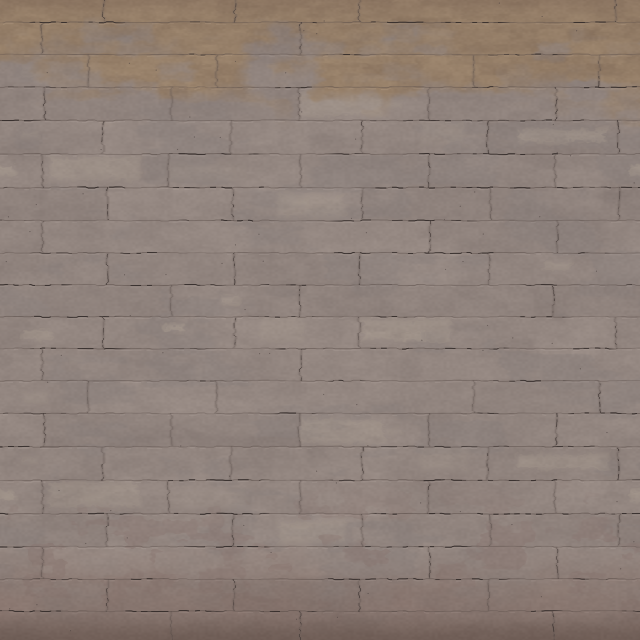
This texture is drawn by a Shadertoy shader. Its source:

```glsl
// Painted wall of long grey bricks with thin broken joints, ochre stain above and brown grime below.

float hash(vec2 p) {
    vec3 q = fract(p.xyx * 0.1031);
    q += dot(q, q.yzx + 33.33);
    return fract((q.x + q.y) * q.z);
}

// Value noise; a small softness gives flat, brush-like blocks.
float noise(vec2 p, float softness) {
    vec2 i = floor(p), f = smoothstep(0.5 - softness, 0.5 + softness, fract(p));
    return mix(mix(hash(i), hash(i + vec2(1, 0)), f.x),
               mix(hash(i + vec2(0, 1)), hash(i + vec2(1, 1)), f.x), f.y);
}

// Overlapping rectangular strokes with ragged edges.
float strokes(vec2 p) {
    p += 0.12 * (vec2(noise(p * 9.0, 0.5), noise(p * 9.0 + 40.0, 0.5)) - 0.5);
    return 0.5 * noise(p, 0.15) + 0.3 * noise(p * 1.9 + 17.3, 0.15) + 0.2 * noise(p * 4.1 + 5.7, 0.25);
}

// Upright joints present in each of the ten repeating courses, one bit per joint.
const int JOINTS[10] = int[10](5, 27, 31, 31, 31, 31, 25, 15, 22, 23);

bool hasJoint(float course, float k) {
    return ((JOINTS[int(course)] >> int(mod(k, 5.0))) & 1) == 1;
}

float line(float d, float halfWidth, float px) {
    return 1.0 - smoothstep(halfWidth - 0.5 * px, halfWidth + 0.5 * px, d);
}

void mainImage(out vec4 fragColor, in vec2 fragCoord) {
    vec2 uv = fragCoord / iResolution.xy;
    float px = 1.0 / iResolution.y, depth = 1.0 - uv.y;

    // Courses: 19.6 down the wall, slightly uneven, repeating every ten
    float rows = depth * 19.62 - 0.715;
    rows -= 0.045 * sin(0.6283 * (rows - 3.8));
    rows += 0.035 * (noise(vec2(uv.x * 70.0, floor(rows + 0.5) * 7.0), 0.2) - 0.5);
    float course = mod(floor(rows), 10.0);
    float inRow = fract(rows);

    // Bricks: five across, staggered by course
    float shift = course == 1.0 ? 0.69 : mod(course, 2.0) < 0.5 ? 0.335 : 0.82;
    float cols = uv.x * 5.0 - shift;
    float nearest = floor(cols + 0.5);
    cols += 0.04 * (hash(vec2(mod(nearest, 5.0), course + 20.0)) - 0.5);
    cols += 0.018 * (noise(vec2(nearest * 9.0, rows * 9.0), 0.25) - 0.5);
    float k = floor(cols);
    for (int i = 0; i < 3; i++) if (!hasJoint(course, k)) k -= 1.0;
    vec2 brick = vec2(mod(k, 5.0), course);
    float inBrick = cols - k;

    // Grey paint: broad strokes, a tone for each brick, fine grain
    float broad = strokes(uv * vec2(9.0, 17.0));
    float fine = strokes(uv * vec2(22.0, 55.0) + 30.0);
    float grain = noise(uv * vec2(220.0, 300.0), 0.5);
    float tone = 0.5 * broad + 0.27 * fine + 0.23 * hash(brick + 3.0);
    vec3 color = mix(vec3(0.515, 0.467, 0.448), vec3(0.622, 0.570, 0.543), tone);
    color = mix(color, vec3(0.53, 0.492, 0.48),
                0.4 * smoothstep(0.53, 0.7, strokes(uv * vec2(7.0, 19.0) + 71.0)));

    // Worn pale patches inside some bricks
    for (int i = 0; i < 2; i++) {
        vec2 seed = brick + float(i) * 31.0 + 7.0;
        vec2 center = vec2(mix(0.25, 0.75, hash(seed)), mix(0.35, 0.6, hash(seed + 11.0)));
        vec2 size = i == 0 ? vec2(mix(0.14, 0.42, hash(seed + 23.0)), mix(0.15, 0.4, hash(seed + 47.0)))
                           : vec2(0.08, 0.12) * (0.5 + hash(seed + 23.0));
        vec2 d = (abs(vec2(inBrick, inRow) - center) - size) * vec2(0.2, 0.051);
        float edge = max(d.x, d.y) + 0.014 * (fine - 0.5) + 0.008 * (grain - 0.5);
        float amount = step(0.76, hash(seed + 61.0)) * mix(0.15, 0.65, hash(seed + 83.0)) * (0.5 + fine);
        color = mix(color, vec3(0.66, 0.61, 0.565), amount * (1.0 - smoothstep(-0.004, 0.004, edge)));
    }

    // Ochre stain, reaching lower on the right
    float reach = 0.08 + 0.055 * uv.x - depth + 0.2 * (broad - 0.5);
    float ochre = smoothstep(-0.05, 0.05, reach);
    vec3 stain = mix(vec3(0.51, 0.42, 0.34), vec3(0.635, 0.54, 0.435), 0.5 * tone + 0.5 * fine);
    color = mix(color, stain, 0.9 * ochre);
    color = mix(color, vec3(0.49, 0.40, 0.34), 0.3 * smoothstep(0.03, 0.0, depth));

    // Reddish blotches and brown grime near the ground
    float blotch = smoothstep(0.58, 0.68, strokes(uv * vec2(14.0, 23.0) + 90.0));
    color = mix(color, vec3(0.53, 0.45, 0.43), 0.4 * blotch * smoothstep(0.72, 0.85, depth));
    float grime = smoothstep(0.85, 0.97, depth + 0.08 * (broad - 0.5));
    color = mix(color, mix(vec3(0.455, 0.39, 0.365), vec3(0.555, 0.475, 0.445), tone), 0.8 * grime);
    color = mix(color, vec3(0.40, 0.33, 0.30), 0.65 * smoothstep(0.955, 1.0, depth));

    color += 0.022 * (grain - 0.5);

    // Level joints: a faint broken seam, sparse black dashes and a chipped pale lip
    float seam = floor(rows + 0.5);
    float across = (rows - seam) / 19.62;
    float wear = noise(vec2(uv.x * 13.0, mod(seam, 10.0) * 13.0), 0.5);
    float chips = noise(vec2(uv.x * 120.0, seam * 5.0), 0.25);
    float dash = smoothstep(0.5, 0.75, wear) * smoothstep(0.4, 0.65, chips);
    color += 0.03 * line(abs(across - 0.0025), 0.0009, px) * smoothstep(0.4, 0.7, chips);
    color = mix(color, vec3(0.36, 0.31, 0.29), line(abs(across), 0.0008, px) * (0.2 + 0.35 * wear + 0.2 * chips));
    color = mix(color, vec3(0.16, 0.135, 0.13), line(abs(across), 0.0008, px) * 0.75 * dash);

    // Upright joints, each with its own strength
    if (hasJoint(course, nearest)) {
        float aside = abs(cols - nearest) / 5.0;
        float strength = hash(vec2(mod(nearest, 5.0), course) + 53.0);
        float broken = noise(vec2(nearest * 3.0, rows * 13.0), 0.25);
        color = mix(color, vec3(0.42, 0.37, 0.35), 0.25 * line(aside, 0.0024, 2.0 * px));
        color = mix(color, vec3(0.24, 0.205, 0.195),
                    line(aside, 0.0008, px) * (0.12 + 0.7 * strength * smoothstep(0.25, 0.8, broken)));
    }

    // Scattered pits
    vec2 cell = uv * 48.0;
    vec2 pit = fract(cell) - 0.2 - 0.6 * vec2(hash(floor(cell)), hash(floor(cell) + 9.0));
    float pitted = step(0.96, hash(floor(cell) + 77.0));
    color = mix(color, vec3(0.3, 0.26, 0.25), 0.5 * pitted * line(length(pit) / 48.0, 0.001, px));

    fragColor = vec4(color, 1.0);
}
```
